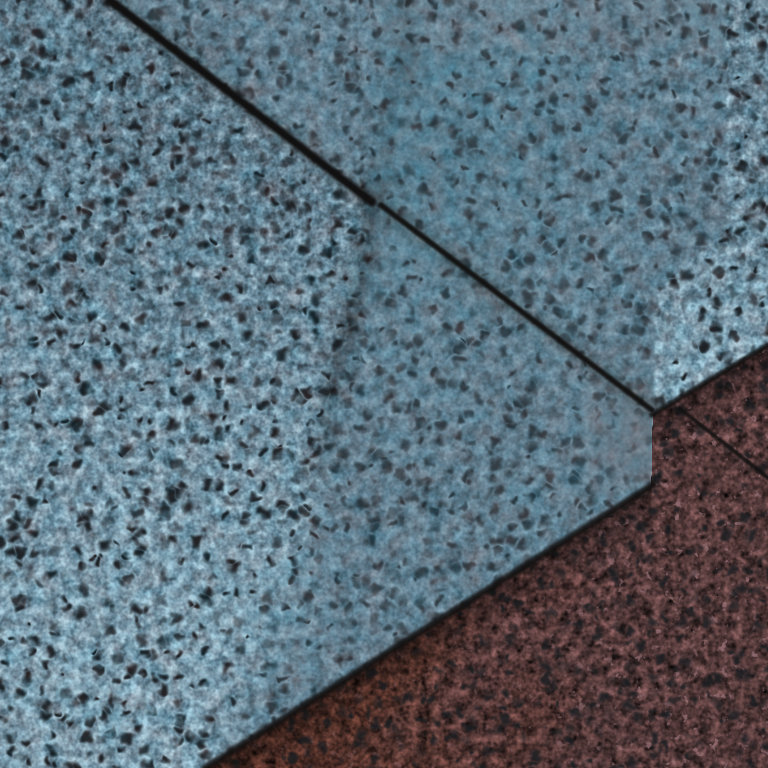
Reproduce this texture procedurally as a WebGL 1 fragment shader.

```glsl
precision highp float;
uniform vec2 u_resolution;

// Stone colours
const vec3 SLATE = vec3(0.20, 0.26, 0.295);
const vec3 STEEL = vec3(0.39, 0.50, 0.565);
const vec3 FROST = vec3(0.63, 0.76, 0.82);
const vec3 SOOT = vec3(0.10, 0.115, 0.13);
const vec3 TEAL = vec3(0.26, 0.48, 0.56);
const vec3 GREY = vec3(0.41, 0.45, 0.49);
const vec3 BROWN = vec3(0.30, 0.205, 0.205);
const vec3 RUST = vec3(0.29, 0.17, 0.14);
const vec3 PINK = vec3(0.58, 0.43, 0.45);
const vec3 JOINT = vec3(0.07, 0.065, 0.065);

// Layout of the slabs
const vec2 JOINT_TOP = vec2(0.143, 1.0);
const vec2 JOINT_MID = vec2(0.484, 0.737);
const vec2 JOINT_MID_LOW = vec2(0.496, 0.733);
const vec2 JOINT_END = vec2(0.849, 0.466);
const vec2 EDGE_LEFT = vec2(0.267, 0.0);
const vec2 EDGE_RIGHT = vec2(0.849, 0.368);
const vec2 SIDE_LEFT = vec2(0.849, 0.460);
const vec2 SIDE_RIGHT = vec2(1.0, 0.551);
const float SEAM_X = 0.849;
const float GRAIN_SCALE = 66.0;
const float SPOT_SCALE = 56.0;

vec2 hash2(vec2 p) {
  vec3 q = fract(p.xyx * vec3(0.1031, 0.1030, 0.0973));
  q += dot(q, q.yzx + 33.33);
  return fract((q.xx + q.yz) * q.zy);
}

float gradientNoise(vec2 p) {
  vec2 i = floor(p), f = fract(p);
  vec2 u = f * f * f * (f * (f * 6.0 - 15.0) + 10.0);
  float a = dot(hash2(i) * 2.0 - 1.0, f);
  float b = dot(hash2(i + vec2(1, 0)) * 2.0 - 1.0, f - vec2(1, 0));
  float c = dot(hash2(i + vec2(0, 1)) * 2.0 - 1.0, f - vec2(0, 1));
  float d = dot(hash2(i + 1.0) * 2.0 - 1.0, f - 1.0);
  return mix(mix(a, b, u.x), mix(c, d, u.x), u.y);
}

float fbm(vec2 p) {
  float sum = 0.0, gain = 1.0;
  for (int i = 0; i < 3; i++) {
    sum += gain * gradientNoise(p);
    p = mat2(1.6, 1.2, -1.2, 1.6) * p + 17.3;
    gain *= 0.6;
  }
  return sum;
}

// Soft scattered grains with uneven size and strength
float spots(vec2 p) {
  p += 0.6 * vec2(gradientNoise(p * 1.4), gradientNoise(p * 1.4 + 41.0));
  vec2 cell = floor(p);
  float cover = 0.0;
  for (int y = -1; y <= 1; y++) {
    for (int x = -1; x <= 1; x++) {
      vec2 id = cell + vec2(float(x), float(y));
      vec2 trait = hash2(id + 71.0);
      float radius = mix(0.32, 0.68, trait.x);
      float d = length(p - id - hash2(id));
      cover = max(cover, smoothstep(0.2, 0.85, trait.y) * smoothstep(radius, radius * 0.15, d));
    }
  }
  return cover;
}

float segmentDistance(vec2 p, vec2 a, vec2 b) {
  vec2 ab = b - a;
  return length(p - a - ab * clamp(dot(p - a, ab) / dot(ab, ab), 0.0, 1.0));
}

// Positive above the line through a and b
float lineSide(vec2 p, vec2 a, vec2 b) {
  vec2 ab = normalize(b - a);
  return dot(p - a, vec2(-ab.y, ab.x));
}

float stroke(float d, float halfWidth, float blur) {
  return 1.0 - smoothstep(halfWidth - blur, halfWidth + blur, d);
}

void main() {
  vec2 p = gl_FragCoord.xy / u_resolution;
  float px = 1.0 / min(u_resolution.x, u_resolution.y);
  float soft = max(px, 0.002);

  // Regions
  float seam = smoothstep(-px, px, p.x - SEAM_X);
  float edge = mix(lineSide(p, EDGE_LEFT, EDGE_RIGHT), lineSide(p, SIDE_LEFT, SIDE_RIGHT), seam);
  float blue = smoothstep(-soft, soft, edge);
  float creaseX = mix(0.42, 0.485, smoothstep(0.38, 0.76, p.y)) - 0.35 * max(0.36 - p.y, 0.0);
  creaseX += 0.045 * smoothstep(0.74, 0.95, p.y);
  float spread = mix(0.07, 0.02, smoothstep(0.2, 0.6, p.y));
  float leftSlab = smoothstep(spread, -spread, p.x - creaseX);
  leftSlab *= smoothstep(0.02, -0.02, lineSide(p, JOINT_TOP, JOINT_END));
  float paleX = mix(SEAM_X, 0.943, smoothstep(0.60, 0.72, p.y));
  float pale = smoothstep(0.0, 0.006, p.x - paleX);
  float topBand = smoothstep(0.92, 0.955, p.y) * smoothstep(0.44, 0.56, p.x) * (1.0 - pale);
  float crisp = max(leftSlab, pale);

  // Shared grain
  float grain = fbm(p * GRAIN_SCALE);
  float fine = gradientNoise(p * GRAIN_SCALE * 2.7 + 9.0);
  float cloud = fbm(p * 7.0 + 3.0);
  float tint = fbm(p * 38.0 + 80.0);

  // Blue granite
  float bright = leftSlab * mix(0.44, -0.06, smoothstep(0.15, 0.95, p.y));
  bright += pale * mix(0.42, 0.08, smoothstep(0.55, 0.85, p.y)) + 0.08 * topBand;
  float tone = bright + mix(0.8, 1.35, crisp) * (grain + 0.5 * fine) + 0.15 * cloud;
  vec3 granite = mix(STEEL, FROST, clamp(tone, 0.0, 1.2));
  granite = mix(granite, SLATE, clamp(-tone * 1.1, 0.0, 0.9));
  vec2 fromGlow = p - vec2(0.53, 0.84);
  float glow = exp(-18.0 * dot(fromGlow, fromGlow)) * smoothstep(0.46, 0.52, p.x) * (1.0 - topBand);
  granite = mix(granite, TEAL, 0.3 * glow + 0.12 * smoothstep(0.1, 0.6, cloud));
  float corner = smoothstep(0.10, 0.0, 0.75 * length(p - vec2(0.83, 0.43))) * (1.0 - seam);
  granite = mix(granite, GREY, 0.25 * topBand + 0.5 * corner);
  float dark = spots(p * SPOT_SCALE) * (1.0 - 0.5 * corner);
  granite = mix(granite, SOOT, dark * mix(0.68, 0.95, crisp));
  float crease = exp(-pow((p.x - creaseX) / 0.016, 2.0)) * smoothstep(0.34, 0.5, p.y);
  granite *= 1.0 - crease * (0.28 + 0.3 * tint) * mix(1.0, 0.5, smoothstep(0.74, 0.8, p.y));
  granite += tint * vec3(0.07, -0.01, -0.03);

  // Brown granite
  vec3 brown = mix(RUST, BROWN, smoothstep(0.35, 0.8, p.x + 0.2 * cloud));
  brown *= 1.08 + 1.1 * grain + 0.6 * fine;
  float fleck = smoothstep(0.2, 0.6, fbm(p * 80.0 + 50.0));
  brown = mix(brown, PINK, fleck * mix(0.35, 0.85, smoothstep(0.6, 0.9, p.x)));
  brown = mix(brown, SOOT, 0.85 * spots(p * SPOT_SCALE + 30.0));
  brown *= mix(0.65, 1.0, smoothstep(0.0, 0.05, -edge));
  vec3 color = mix(brown, granite, blue);

  // Joints and shaded edges
  float upper = segmentDistance(p, JOINT_TOP, JOINT_MID);
  float lower = segmentDistance(p, JOINT_MID_LOW, JOINT_END);
  float brownJoint = segmentDistance(p, vec2(0.885, 0.468), vec2(1.0, 0.378));
  color *= 1.0 - vec3(0.38, 0.45, 0.5) * exp(-min(upper, lower) / 0.007);
  float line = stroke(upper, 0.0052, 0.0035);
  line = max(line, 0.93 * stroke(lower, 0.0034, 0.0026));
  line = max(line, 0.85 * stroke(brownJoint, 0.0026, 0.002));
  line = max(line, 0.85 * stroke(segmentDistance(p, EDGE_LEFT, EDGE_RIGHT), 0.0046, 0.0035));
  line = max(line, 0.8 * stroke(segmentDistance(p, SIDE_LEFT, SIDE_RIGHT), 0.0034, 0.0026));
  gl_FragColor = vec4(clamp(mix(color, JOINT, line), 0.0, 1.0), 1.0);
}
```
